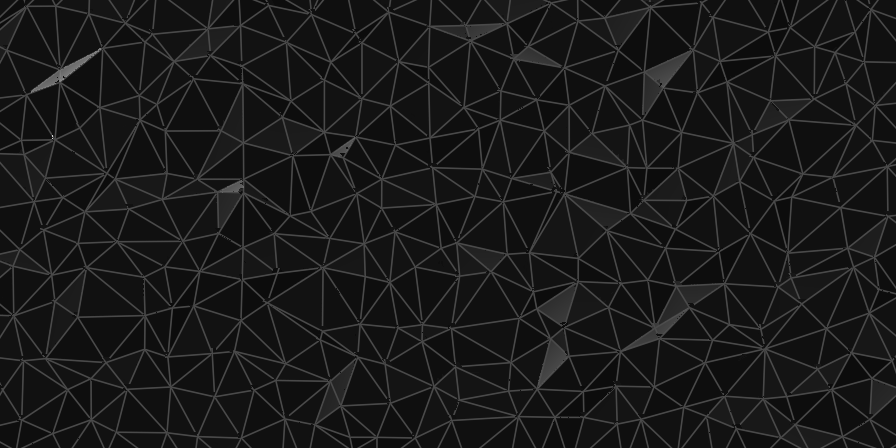
Reproduce this background procedurally as a WebGL 1 fragment shader.

```glsl
precision highp float;
// Dark low-poly mesh: a Delaunay triangulation of jittered grid nodes with thin
// grey wires. Each pixel finds its own triangle by pivoting on points lifted to
// a paraboloid; node heights then tilt the facets, and steep ones catch light.

uniform vec2 u_resolution;

const float ROWS = 12.0;          // grid cells per canvas height
const float JITTER = 0.86;        // node scatter, in cells
const float WIRE_HALF = 0.020;    // half the wire width, in cells
const float WIRE_GREY = 0.29;
const float BASE_GREY = 0.064;
const float FAR = 9.0;            // radius of the starting triangle, in cells

vec3 hash3(vec2 cell) {
  vec3 h = fract(cell.xyx * vec3(0.1031, 0.1030, 0.0973));
  h += dot(h, h.yxz + 33.33);
  return fract((h.xxy + h.yzz) * h.zyx);
}

// Node of a cell: xy is its place relative to the pixel, z its height.
vec3 meshNode(vec2 cell, vec2 pixelPos) {
  vec3 rnd = hash3(cell + 17.0);
  return vec3(cell + 0.5 + JITTER * (rnd.xy - 0.5) - pixelPos, rnd.z);
}

float cross2(vec2 u, vec2 v) {
  return u.x * v.y - u.y * v.x;
}

vec3 barycentric(vec2 q, vec2 a, vec2 b, vec2 c) {
  vec3 w = vec3(cross2(b - q, c - q), cross2(c - q, a - q), cross2(a - q, b - q));
  return w / (w.x + w.y + w.z);
}

// Node lying deepest inside the circumcircle of abc; depth is negative inside.
vec3 deepestNode(vec2 pos, vec3 a, vec3 b, vec3 c, out float depth) {
  vec3 lift = vec3(dot(a.xy, a.xy), dot(b.xy, b.xy), dot(c.xy, c.xy));
  vec3 deepest = a;
  depth = 0.0;
  for (int j = -2; j <= 2; j++) {
    for (int i = -2; i <= 2; i++) {
      vec3 node = meshNode(floor(pos) + vec2(float(i), float(j)), pos);
      float gap = dot(node.xy, node.xy)
                - dot(barycentric(node.xy, a.xy, b.xy, c.xy), lift);
      if (gap < depth) {
        depth = gap;
        deepest = node;
      }
    }
  }
  return deepest;
}

// Shrinks a large triangle around the pixel to the Delaunay one holding it.
void findTriangle(vec2 pos, out vec3 a, out vec3 b, out vec3 c) {
  a = vec3(0.0, FAR, 0.0);
  b = vec3(-0.866 * FAR, -0.5 * FAR, 0.0);
  c = vec3(0.866 * FAR, -0.5 * FAR, 0.0);
  for (int k = 0; k < 18; k++) {
    float depth;
    vec3 node = deepestNode(pos, a, b, c, depth);
    if (depth > -0.0001) break;
    // Swap out the corner that keeps the pixel inside.
    vec3 here = barycentric(vec2(0.0), a.xy, b.xy, c.xy);
    vec3 there = barycentric(node.xy, a.xy, b.xy, c.xy);
    vec3 ratio = mix(vec3(1e6), here / max(there, 1e-6), step(1e-6, there));
    if (ratio.x <= min(ratio.y, ratio.z)) a = node;
    else if (ratio.y <= ratio.z) b = node;
    else c = node;
  }
}

// Grey of a facet from its slope towards the light, fading with height.
float facetGrey(vec3 a, vec3 b, vec3 c) {
  vec3 u = b - a;
  vec3 v = c - a;
  vec2 gradient = vec2(u.z * v.y - v.z * u.y, v.z * u.x - u.z * v.x)
                / cross2(u.xy, v.xy);
  float slope = dot(gradient, vec2(0.5, -0.866));
  float height = dot(barycentric(vec2(0.0), a.xy, b.xy, c.xy), vec3(a.z, b.z, c.z));
  float glow = 0.36 * smoothstep(0.35, 2.4, slope) * (0.75 + 0.5 * height);
  return BASE_GREY + 0.018 * clamp(slope, -1.0, 1.0) + glow;
}

// Distance from the pixel to the line through two nodes.
float edgeDistance(vec2 a, vec2 b) {
  return abs(cross2(a, b)) / length(b - a);
}

void main() {
  float pixel = ROWS / u_resolution.y;
  vec2 pos = gl_FragCoord.xy * pixel;

  vec3 a, b, c;
  findTriangle(pos, a, b, c);
  float grey = facetGrey(a, b, c);

  // Wires along the three edges, softened over one pixel.
  float edge = min(edgeDistance(a.xy, b.xy),
               min(edgeDistance(b.xy, c.xy), edgeDistance(c.xy, a.xy)));
  float wire = 1.0 - smoothstep(WIRE_HALF - 0.6 * pixel, WIRE_HALF + 0.7 * pixel, edge);
  grey = mix(grey, max(WIRE_GREY, grey + 0.05), wire);

  gl_FragColor = vec4(vec3(grey), 1.0);
}
```
